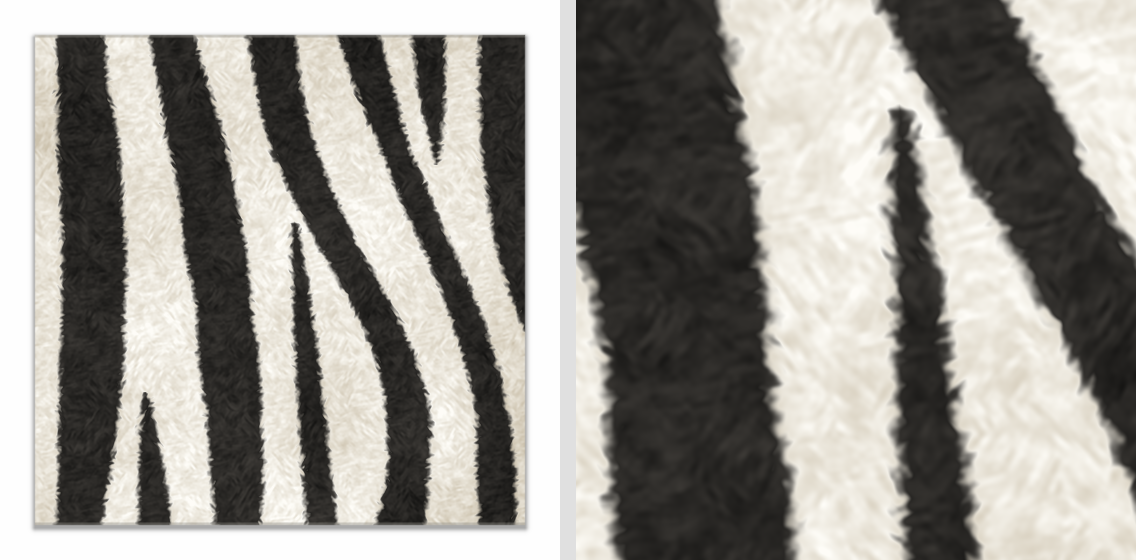
Left, the full canvas; right, a detail of the centre.
This texture is drawn by a WebGL 2 fragment shader. Its source:

```glsl
#version 300 es
precision highp float;

uniform vec2 u_resolution;
out vec4 outColor;

const float PI = 3.14159265;
const float PANEL_HALF = 0.4375;
const float EDGE_SOFTNESS = 0.0065;
const float EDGE_RAGGED = 0.017;
const float WEDGE_WIDTH = 0.034;
const float BEVEL = 0.006;
const float SHADOW_SIZE = 0.009;
const vec2 HAIR_SCALE = vec2(190.0, 75.0);
const vec3 BACKDROP = vec3(0.995);
const vec3 SHADOW = vec3(0.55);
const vec3 BEVEL_GREY = vec3(0.55, 0.54, 0.51);
const vec3 BLACK_ROOT = vec3(0.075, 0.073, 0.068);
const vec3 BLACK_TIP = vec3(0.275, 0.262, 0.245);
const vec3 CREAM_ROOT = vec3(0.80, 0.76, 0.68);
const vec3 CREAM_TIP = vec3(0.995, 0.99, 0.97);

// Stripe centre lines: top position, lean, bow, wave
const int STRIPES = 5;
const vec4 STRIPE_PATH[STRIPES] = vec4[](
  vec4(0.090, 0.000, 0.030, 0.000),
  vec4(0.280, 0.137, 0.030, 0.000),
  vec4(0.484, 0.262, 0.045, -0.045),
  vec4(0.660, 0.283, 0.048, -0.022),
  vec4(0.985, 0.350, -0.124, 0.004));
// Stripe half widths: at the ends, added in the middle
const vec2 STRIPE_WIDTH[STRIPES] = vec2[](
  vec2(0.046, 0.020), vec2(0.044, 0.017), vec2(0.049, -0.008),
  vec2(0.041, -0.013), vec2(0.075, 0.000));
// Wedges: tip position, then base position
const int WEDGES = 3;
const vec4 WEDGE_ENDS[WEDGES] = vec4[](
  vec4(0.820, 0.265, 0.802, 0.0),
  vec4(0.530, 0.385, 0.586, 1.0),
  vec4(0.226, 0.730, 0.245, 1.0));

float hash(vec2 p) {
  vec3 q = fract(vec3(p.xyx) * 0.1031);
  q += dot(q, q.yzx + 33.33);
  return fract((q.x + q.y) * q.z);
}

float noise(vec2 p) {
  vec2 cell = floor(p), f = fract(p);
  f = f * f * (3.0 - 2.0 * f);
  return mix(mix(hash(cell), hash(cell + vec2(1, 0)), f.x),
             mix(hash(cell + vec2(0, 1)), hash(cell + vec2(1, 1)), f.x), f.y);
}

float hairLayer(vec2 p, float angle) {
  float c = cos(angle), s = sin(angle);
  vec2 q = mat2(c, -s, s, c) * p + 4.0;
  q.x += 0.006 * noise(p * 45.0);
  return noise(q * HAIR_SCALE);
}

// Tufts of short hair lying in a few mixed directions
float fur(vec2 p) {
  float tuft = smoothstep(0.35, 0.65, noise(p * 32.0 + 7.0));
  float lay = smoothstep(0.35, 0.65, noise(p * 24.0 + 61.0));
  float hair = mix(hairLayer(p, 0.55), hairLayer(p + 3.0, -0.75), tuft);
  hair = mix(hair, hairLayer(p + 9.0, 1.35), 0.7 * lay);
  return mix(hair, noise(p * 210.0), 0.2);
}

// Signed depth inside the black pattern; p.y runs from top to bottom
float stripeDepth(vec2 p) {
  float depth = -1.0;
  float bow = sin(PI * p.y), wave = sin(2.0 * PI * p.y);
  for (int i = 0; i < STRIPES; i++) {
    float centre = dot(STRIPE_PATH[i], vec4(1.0, p.y, bow, wave));
    float halfWidth = dot(STRIPE_WIDTH[i], vec2(1.0, bow));
    depth = max(depth, halfWidth - abs(p.x - centre));
  }
  for (int i = 0; i < WEDGES; i++) {
    vec4 ends = WEDGE_ENDS[i];
    float along = (p.y - ends.y) / (ends.w - ends.y);
    float centre = mix(ends.x, ends.z, along);
    float halfWidth = WEDGE_WIDTH * pow(max(along, 0.0), 0.6);
    float wedge = halfWidth - abs(p.x - centre) + min(along, 0.0);
    depth = max(depth, wedge);
  }
  return depth;
}

vec3 hide(vec2 p) {
  float hair = fur(p);
  float patches = noise(p * 5.0 + 20.0);
  float mottle = noise(p * 38.0 + 90.0);
  float wobble = (noise(p * 9.0) - 0.5) * 0.010;
  float ragged = (hair - 0.5) * EDGE_RAGGED;
  float depth = stripeDepth(p) + wobble + ragged;

  float darkTone = 0.65 * hair + 0.3 * (patches - 0.5) + 0.25 * (mottle - 0.5) + 0.08;
  vec3 dark = mix(BLACK_ROOT, BLACK_TIP, clamp(darkTone, 0.0, 1.0));
  float rim = smoothstep(0.25, 0.5, abs(p.x - 0.5));
  float lightTone = 0.62 + 0.75 * (hair - 0.5) + 0.5 * (patches - 0.5)
                  + 0.2 * (mottle - 0.5) - 0.14 * rim;
  vec3 light = mix(CREAM_ROOT, CREAM_TIP, clamp(lightTone, 0.0, 1.0));
  return mix(light, dark, smoothstep(-EDGE_SOFTNESS, EDGE_SOFTNESS, depth));
}

float boxDistance(vec2 p, float halfSize) {
  vec2 d = abs(p) - halfSize;
  return length(max(d, 0.0)) + min(max(d.x, d.y), 0.0);
}

void main() {
  float size = min(u_resolution.x, u_resolution.y);
  vec2 p = (gl_FragCoord.xy - 0.5 * u_resolution) / size;
  float pixel = 1.0 / size;

  // Backdrop with a soft shadow below the panel
  float fall = max(boxDistance(p + vec2(0.0, 0.005), PANEL_HALF - 0.001), 0.0) / SHADOW_SIZE;
  vec3 color = mix(BACKDROP, SHADOW, 0.75 * exp(-fall * fall * 2.0));

  // Fur panel with greyed top and bottom edges
  vec2 q = vec2(p.x, -p.y) / (2.0 * PANEL_HALF) + 0.5;
  float bevel = smoothstep(PANEL_HALF - BEVEL, PANEL_HALF - 0.5 * BEVEL, abs(p.y));
  vec3 panel = mix(hide(q), BEVEL_GREY, 0.4 * bevel);
  float inside = smoothstep(pixel, -pixel, boxDistance(p, PANEL_HALF));
  outColor = vec4(mix(color, panel, inside), 1.0);
}
```
